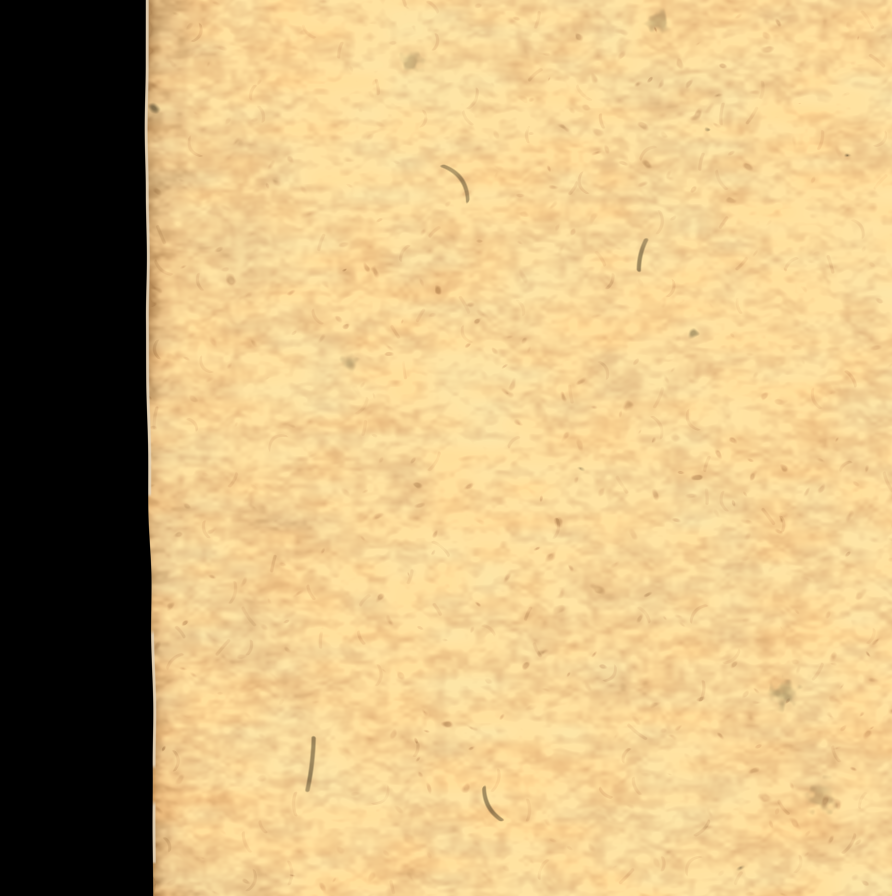
Reproduce this texture procedurally as a Shadertoy shader.

```glsl
// Aged cream paper lying on black, its worn left edge shaded brown.
// Layered value noise gives the mottled pulp; jittered cells scatter
// flecks, soft stains, dark specks and thin curved fibres over it.

const vec3 CREAM = vec3(0.98, 0.85, 0.60);
const vec3 TAN   = vec3(0.92, 0.76, 0.53);
const vec3 BROWN = vec3(0.70, 0.53, 0.33);
const vec3 INK   = vec3(0.30, 0.25, 0.15);
const vec3 RIM   = vec3(0.90, 0.84, 0.74);

float hash(vec2 p) {
    vec3 q = fract(vec3(p.xyx) * 0.1031);
    q += dot(q, q.yzx + 33.33);
    return fract((q.x + q.y) * q.z);
}

float noise(vec2 p) {
    vec2 i = floor(p), f = fract(p);
    f = f * f * (3.0 - 2.0 * f);
    float low  = mix(hash(i), hash(i + vec2(1, 0)), f.x);
    float high = mix(hash(i + vec2(0, 1)), hash(i + vec2(1, 1)), f.x);
    return mix(low, high, f.y);
}

// Noise centred on zero
float grain(vec2 p) { return noise(p + 100.0) - 0.5; }

vec2 rotate(vec2 p, float a) {
    float c = cos(a), s = sin(a);
    return vec2(c * p.x - s * p.y, s * p.x + c * p.y);
}

// Scattered ragged ellipses; radius is in cell units
float flecks(vec2 p, float cells, float density, float radius, float stretch, float seed) {
    vec2 q = p * cells, home = floor(q);
    float ink = 0.0;
    for (int j = -1; j <= 1; j++)
    for (int i = -1; i <= 1; i++) {
        vec2 cell = home + vec2(i, j), key = cell + seed;
        if (hash(key) > density) continue;
        vec2 centre = cell + vec2(hash(key + 17.3), hash(key + 41.7));
        vec2 d = rotate(q - centre, (hash(key + 63.1) - 0.5) * 2.6);
        d.y *= stretch;
        float size = radius * mix(0.5, 1.0, hash(key + 85.9));
        float r = length(d) / size + 0.9 * grain(p * 150.0 + seed);
        ink = max(ink, (1.0 - smoothstep(0.2, 1.1, r)) * mix(0.4, 1.0, hash(key + 97.5)));
    }
    return ink;
}

// Scattered bent hairs; halfLength and width are in canvas units
float fibres(vec2 p, float cells, float density, float halfLength, float width, float seed) {
    vec2 q = p * cells, home = floor(q);
    float ink = 0.0;
    for (int j = -1; j <= 1; j++)
    for (int i = -1; i <= 1; i++) {
        vec2 cell = home + vec2(i, j), key = cell + seed;
        if (hash(key) > density) continue;
        vec2 centre = cell + vec2(hash(key + 11.9), hash(key + 29.3));
        vec2 d = rotate((q - centre) / cells, 1.57 + (hash(key + 53.7) - 0.5) * 1.8);
        float bend = (hash(key + 71.1) - 0.5) * 1.1 / halfLength;
        float reach = halfLength * mix(0.5, 1.0, hash(key + 83.3));
        float r = length(vec2(max(abs(d.x) - reach, 0.0), d.y - bend * d.x * d.x));
        float fade = 0.45 + 0.55 * noise(p * 60.0 + seed);
        ink = max(ink, fade * (1.0 - smoothstep(0.3 * width, width, r)));
    }
    return ink;
}

// Darkness of the pulp: 0 is cream, 1 is tan
float pulp(vec2 p) {
    vec2 warp = 0.006 * vec2(grain(p * 45.0), grain(p * 45.0 + 31.0));
    vec2 q = p + warp;
    float d = 1.35 * grain(q * vec2(75.0, 125.0));
    d += 0.75 * grain(q * vec2(150.0, 210.0) + 9.0);
    d += 0.80 * grain(q * vec2(24.0, 42.0) + 57.0);
    d += 0.55 * grain(p * 7.0 + 23.0);
    return d + 0.25 * grain(p * vec2(9.0, 180.0) + 71.0);
}

void mainImage(out vec4 fragColor, in vec2 fragCoord) {
    vec2 p = fragCoord / iResolution.y;
    float pixel = 1.0 / iResolution.y;

    // Slightly slanted, worn sheet edge
    float edge = 0.172 - 0.009 * smoothstep(0.0, 0.75, p.y);
    edge += 0.003 * grain(vec2(p.y * 14.0, 3.0));
    float inside = p.x - edge;
    float depth = max(inside, 0.0);

    // Pulp, small flecks and the browned margin
    float shade = 0.06 + pulp(p);
    float wear = 0.4 + 1.2 * noise(vec2(p.y * 8.0, 5.0));
    shade += 2.3 * wear * exp(-depth / 0.011) + 0.65 * exp(-depth / 0.085);
    float clusters = smoothstep(0.3, 0.75, noise(p * 6.0 + 13.0));
    shade += (0.6 + 0.9 * clusters) * flecks(p, 36.0, 0.35, 0.27, 2.0, 140.0);
    shade += 1.8 * clusters * flecks(p, 22.0, 0.22, 0.20, 1.7, 260.0);
    shade += 0.8 * fibres(p, 24.0, 0.30, 0.012, 0.0028, 330.0);
    vec3 paper = mix(CREAM, TAN, clamp(shade, -0.4, 1.0));
    paper = mix(paper, BROWN, clamp((shade - 1.0) * 0.5, 0.0, 1.0));

    // Warm and greenish drift of hue
    float hue = grain(p * vec2(22.0, 55.0) + 90.0) + 0.6 * grain(p * 9.0 + 37.0);
    paper += hue * vec3(0.022, -0.022, -0.045);

    // Grey stains, dark specks and hairs
    float marks = 0.45 * flecks(p, 6.0, 0.12, 0.13, 1.2, 410.0);
    marks = max(marks, 0.85 * flecks(p, 7.0, 0.14, 0.060, 1.5, 520.0));
    marks = max(marks, 0.60 * fibres(p, 5.0, 0.20, 0.030, 0.0036, 610.0));
    paper = mix(paper, INK, marks);

    // Broken pale rim, then the black backing
    float broken = noise(vec2(p.y * 16.0, 8.0)) + 0.5 * smoothstep(0.25, 0.5, p.y);
    float rim = smoothstep(0.55, 0.62, broken) * (1.0 - smoothstep(0.0022, 0.0042, inside));
    paper = mix(paper, RIM, 0.85 * rim);
    float cover = smoothstep(-0.75 * pixel, 0.75 * pixel, inside);
    fragColor = vec4(clamp(paper, 0.0, 1.0) * cover, 1.0);
}
```
